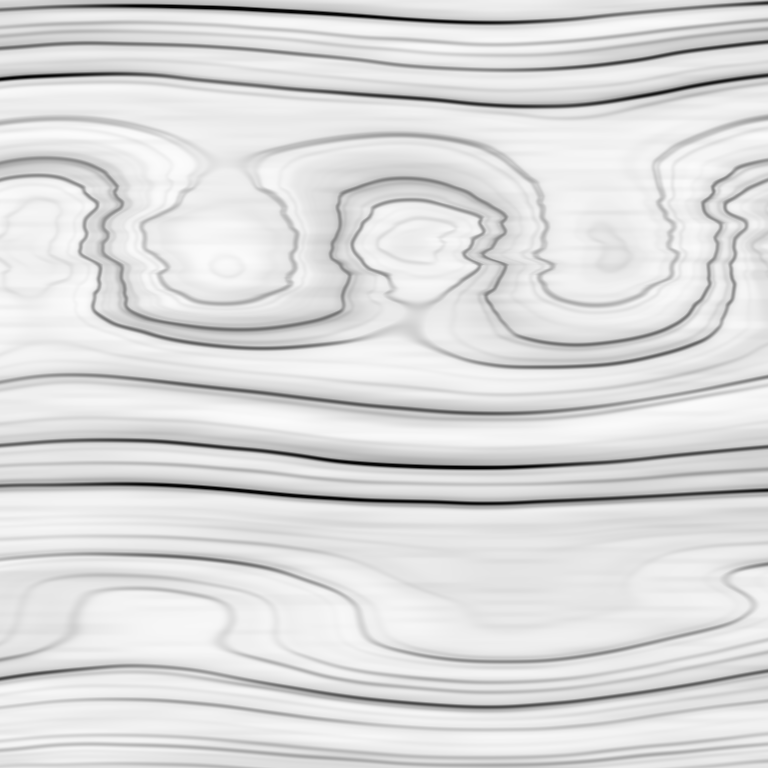
This texture is drawn by a WebGL 1 fragment shader. Its source:

```glsl
precision highp float;
// Pale wood grain: dark wavy fibres running across, with bands of oval knots.
uniform vec2 u_resolution;

#define PAPER 0.995        // lightest tone
#define INK 0.02           // darkest tone
#define RINGS 22.0         // main growth lines per canvas height
#define FINE_RINGS 62.0    // faint lines between them
#define LINE_WIDTH 0.0031  // half width of a line
#define KNOT_HEIGHT 0.085  // relief of the large knots
#define ROUGHNESS 0.05     // sideways jitter around the knots
#define HALO 0.30          // soft shade beside a line
#define STREAKS 0.11       // contrast of the finest fibres

const float TAU = 6.2831853;

float hash(vec2 p) {
  vec3 q = fract(vec3(p.xyx) * 0.1031);
  q += dot(q, q.yzx + 33.33);
  return fract((q.x + q.y) * q.z);
}

float noise(vec2 p) {
  vec2 i = floor(p), f = fract(p);
  f = f * f * f * (f * (f * 6.0 - 15.0) + 10.0);
  float low = mix(hash(i), hash(i + vec2(1.0, 0.0)), f.x);
  float high = mix(hash(i + vec2(0.0, 1.0)), hash(i + vec2(1.0)), f.x);
  return mix(low, high, f.y);
}

// Weight of the wide knot band (x) and the narrow one (y).
vec2 knotBands(float y) {
  vec2 u = (vec2(y) - vec2(0.685, 0.215)) / vec2(0.105, 0.065);
  return exp(-u * u);
}

// Smooth step whose slope at the centre is one.
float plateau(float offset, float width) {
  float u = offset / width;
  return width * u * inversesqrt(1.0 + u * u);
}

// Growth field: its level lines are the fibres.
float growth(vec2 p) {
  vec2 band = knotBands(p.y);
  float jitter = noise(p * vec2(5.0, 34.0)) - 0.5;
  jitter += 0.4 * (noise(p * vec2(14.0, 75.0) + 9.0) - 0.5);
  float x = p.x + ROUGHNESS * jitter * band.x;

  // gentle waves everywhere
  float sway = 0.010 + 0.008 * cos(TAU * 2.5 * (p.y - 0.9));
  float h = p.y - sway * cos(TAU * (p.x - 0.15));
  h += 0.014 * (noise(p * vec2(2.3, 4.0) + 3.7) - 0.5);
  h += 0.0022 * (noise(p * vec2(11.0, 38.0)) - 0.5);

  // flatten the bands, then raise knots in them
  h -= 0.93 * plateau(p.y - 0.685, 0.14);
  h -= 0.85 * plateau(p.y - 0.215, 0.075);
  h += KNOT_HEIGHT * band.x * cos(2.0 * TAU * (x - 0.29));
  h += 0.065 * band.x * (noise(vec2(x * 3.2, p.y * 13.0) + 21.0) - 0.5);
  h += 0.028 * band.y * cos(TAU * (p.x - 0.7));
  h += 0.030 * band.y * (noise(p * vec2(3.0, 15.0) + 5.0) - 0.5);
  return h;
}

// Light left by one family of lines, each with its own place and strength.
float lines(float h, float x, float freq, float strength, float stretch) {
  float light = 1.0;
  float width = max(LINE_WIDTH, 0.7 / u_resolution.y);
  for (int i = -1; i <= 1; i++) {
    float cell = floor(h * freq) + float(i);
    float place = (cell + 0.2 + 0.6 * hash(vec2(cell, freq))) / freq;
    float d = (h - place) / stretch;
    float s = strength * pow(hash(vec2(cell + 57.0, freq)), 1.6);
    s *= mix(0.45, 1.15, noise(vec2(x * 3.5, cell * 7.0)));
    float core = exp(-d * d / (width * width));
    float reach = (d > 0.0 ? 0.26 : 0.09) / freq;
    float shade = HALO * exp(-abs(d) / reach);
    light *= 1.0 - min(s * max(core, shade), 1.0);
  }
  return light;
}

void main() {
  vec2 p = gl_FragCoord.xy / u_resolution;
  float h = growth(p);

  // local slope keeps line widths even and fades flat areas
  vec2 e = vec2(0.002, 0.0);
  vec2 slope = vec2(growth(p + e.xy), growth(p + e.yx)) - h;
  float steep = length(slope) / e.x;
  float stretch = clamp(steep, 0.45, 1.6);
  vec2 band = knotBands(p.y);
  float strength = mix(0.3, 1.0, smoothstep(0.1, 0.9, steep));
  strength *= 1.0 - 0.35 * band.x - 0.25 * band.y;

  // main and faint lines
  float light = lines(h, p.x, RINGS, 1.25 * strength, stretch);
  light *= lines(h, p.x, FINE_RINGS, 0.38 * strength, stretch);

  // soft fibres that follow the grain
  float broad = noise(vec2(p.x * 2.0, h * 38.0));
  float fine = noise(vec2(p.x * 6.0, h * 150.0 + 13.0));
  float hair = noise(vec2(p.x * 9.0, p.y * 130.0));
  light *= 1.0 - STREAKS * (broad * broad + 0.6 * fine * fine * broad);
  light *= 1.0 - 0.4 * STREAKS * hair * hair;

  gl_FragColor = vec4(vec3(mix(INK, PAPER, light)), 1.0);
}
```
